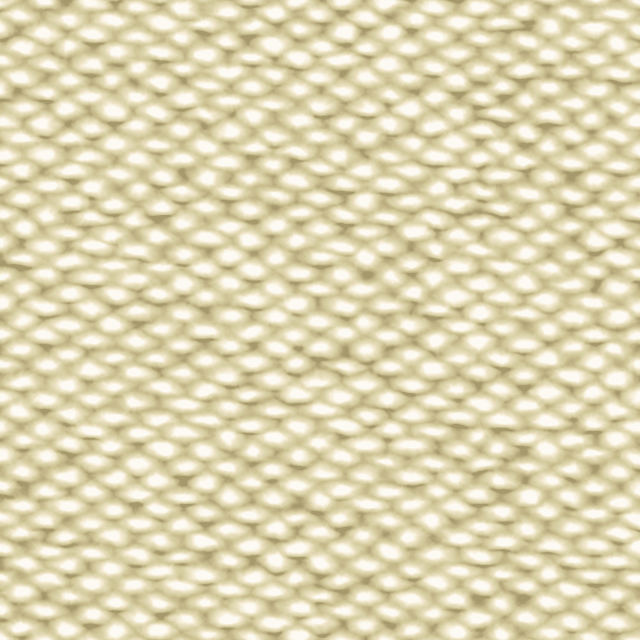
Give the GLSL for this texture, as a Shadertoy shader.

```glsl
const vec2 REPEATS = vec2(14.0, 42.0);   // knots across, rows down
const float ROW_DRIFT = 2.0;             // rows lost from left to right
const vec2 JITTER = vec2(0.22, 0.26);    // knot displacement
const vec2 WIDTH_RANGE = vec2(0.95, 1.28);
const vec2 HEIGHT_RANGE = vec2(0.76, 1.02);
const float BLEND = 10.0;                // sharpness where knots meet
const float CORE = 0.25;                 // radius of the white crown
const float TONE_STEP = 0.115;           // distance between tones
const float GRAIN = 0.16;
const float BRIGHTNESS_VARIATION = 0.12;
const float SHADOW_DEPTH = 0.22;

// From the lit crown to the deepest crevice
const vec3 TONES[7] = vec3[7](
    vec3(0.99, 0.98, 0.95), vec3(0.96, 0.93, 0.84), vec3(0.91, 0.87, 0.74),
    vec3(0.86, 0.83, 0.67), vec3(0.82, 0.78, 0.60), vec3(0.76, 0.71, 0.53),
    vec3(0.65, 0.60, 0.42));

float hash(vec2 p) {
    return fract(sin(dot(p, vec2(127.1, 311.7))) * 43758.5453);
}

float noise(vec2 p) {
    vec2 cell = floor(p);
    vec2 f = fract(p);
    f = f * f * (3.0 - 2.0 * f);
    return mix(mix(hash(cell), hash(cell + vec2(1, 0)), f.x),
               mix(hash(cell + vec2(0, 1)), hash(cell + vec2(1, 1)), f.x), f.y);
}

// x: distance from the crown, y: shadow under the lower edge
vec2 knot(vec2 q, vec2 id) {
    q -= (vec2(hash(id), hash(id + 17.3)) - 0.5) * JITTER;
    float flatness = hash(id + 41.7);
    vec2 size = vec2(mix(WIDTH_RANGE.x, WIDTH_RANGE.y, flatness),
                     mix(HEIGHT_RANGE.y, HEIGHT_RANGE.x, flatness));
    q /= size;
    float lean = q.y < 0.0 ? 1.15 : 0.95;
    float d = length(vec2(q.x, q.y * lean));
    d += (hash(id + 73.1) - 0.5) * BRIGHTNESS_VARIATION;

    float crescent = (q.y + 0.76 - 0.22 * q.x * q.x) / 0.16;
    float shadow = exp(-crescent * crescent - 2.5 * q.x * q.x);
    return vec2(d, shadow * smoothstep(0.25, 1.0, hash(id + 91.9)));
}

vec3 toneRamp(float t) {
    t = clamp(t, 0.0, 5.999);
    int i = int(t);
    return mix(TONES[i], TONES[i + 1], fract(t));
}

void mainImage(out vec4 fragColor, in vec2 fragCoord) {
    vec2 uv = fragCoord / iResolution.xy;
    vec2 p = uv * REPEATS;
    p.y += uv.x * ROW_DRIFT;

    // Uneven yarn
    vec2 warp = vec2(noise(p * vec2(3.0, 1.5)), noise(p * vec2(3.0, 1.5) + 57.0));
    p += (warp - 0.5) * vec2(0.14, 0.28);

    // Staggered knots, blended where they touch
    float sum = 0.0;
    float shadow = 0.0;
    for (int j = -1; j <= 1; j++) {
        float row = floor(p.y + 0.5) + float(j);
        float stagger = 0.5 * mod(row, 2.0);
        for (int i = -1; i <= 1; i++) {
            float column = floor(p.x - stagger + 0.5) + float(i);
            vec2 q = (p - vec2(column + stagger, row)) * vec2(2.0, 1.0);
            vec2 k = knot(q, vec2(column, row));
            sum += exp(-BLEND * k.x);
            shadow = max(shadow, k.y);
        }
    }
    float d = -log(sum) / BLEND;

    // Fibre grain and crevice shade
    float grain = noise(p * vec2(9.0, 3.5)) * 0.6 + noise(p * vec2(17.0, 6.0) + 31.0) * 0.4;
    d += (grain - 0.5) * GRAIN;
    d += shadow * SHADOW_DEPTH * smoothstep(0.35, 0.7, d);

    fragColor = vec4(toneRamp((d - CORE) / TONE_STEP), 1.0);
}
```
